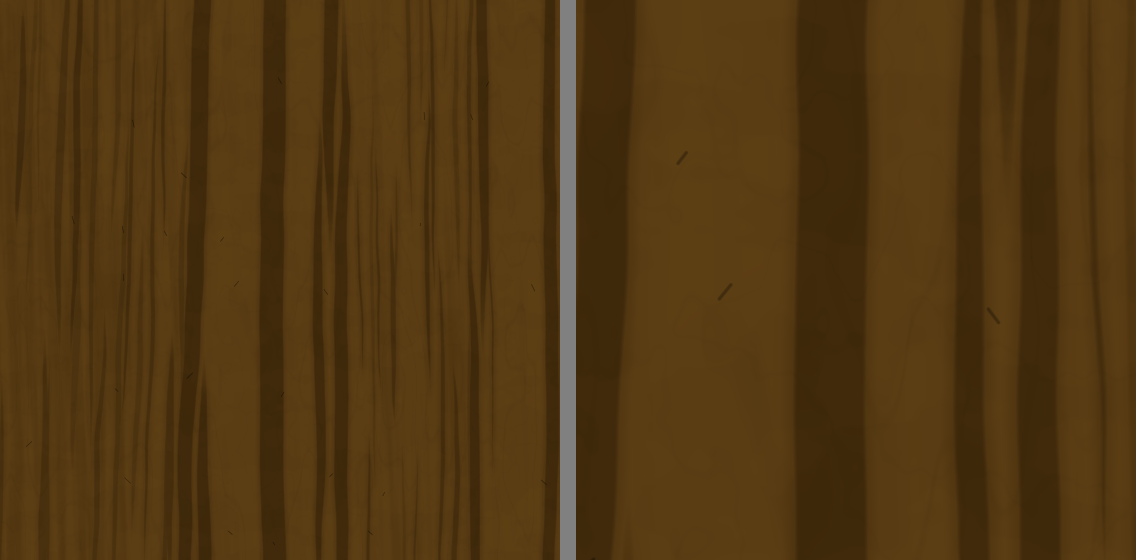
Left: the whole. Right: its middle third, enlarged.
Reproduce this texture procedurally as a three.js fragment shader.

```glsl
varying vec2 vUv;

const vec3 LIGHT_WOOD = vec3(0.360, 0.243, 0.078);
const vec3 DARK_WOOD = vec3(0.252, 0.163, 0.043);
const int STREAKS = 20;

float hash(vec2 p) {
  vec3 q = fract(p.xyx * 0.1031);
  q += dot(q, q.yzx + 33.33);
  return fract((q.x + q.y) * q.z);
}

float noise(vec2 p) {
  vec2 cell = floor(p);
  vec2 f = fract(p);
  f = f * f * (3.0 - 2.0 * f);
  float low = mix(hash(cell), hash(cell + vec2(1.0, 0.0)), f.x);
  float high = mix(hash(cell + vec2(0.0, 1.0)), hash(cell + 1.0), f.x);
  return mix(low, high, f.y);
}

float fbm(vec2 p) {
  return 0.6 * noise(p) + 0.28 * noise(p * 2.1 + 17.0) + 0.12 * noise(p * 4.3 + 41.0);
}

// Leaning vertical groove with tapered ends and a soft rim
float groove(vec2 p, vec2 center, float halfLength, float halfWidth, float lean, float seed) {
  float along = abs(p.y - center.y) / halfLength;
  float wobble = (noise(vec2(p.y * 5.0, seed)) - 0.5) * 0.010
               + (noise(vec2(p.y * 14.0, seed + 9.0)) - 0.5) * 0.003;
  float axis = center.x + lean * (p.y - 0.5) + wobble;
  float width = halfWidth * (1.0 - along * along);
  float edge = abs(p.x - axis) - width;
  float core = 1.0 - smoothstep(-0.0025, 0.0025, edge);
  float rim = 1.0 - smoothstep(-0.002, 0.011, edge);
  return max(core, 0.38 * rim) * smoothstep(0.0, 0.35, 1.0 - along);
}

// Scattered narrow grooves between two sides
float streaks(vec2 p, float left, float right, float maxWidth, float lean, float seed) {
  float tone = 0.0;
  for (int i = 0; i < STREAKS; i++) {
    float id = float(i) + seed;
    float slot = (float(i) + hash(vec2(id, 1.0))) / float(STREAKS);
    vec2 center = vec2(mix(left, right, slot), hash(vec2(id, 2.0)) * 1.2 - 0.1);
    float halfLength = mix(0.18, 0.60, hash(vec2(id, 3.0)));
    float halfWidth = maxWidth * mix(0.3, 1.0, hash(vec2(id, 4.0)));
    float depth = mix(0.40, 0.95, hash(vec2(id, 5.0)));
    tone = max(tone, depth * groove(p, center, halfLength, halfWidth, lean, id));
  }
  return tone;
}

// Broad grooves that divide the planks
float broadGrooves(vec2 p) {
  float tone = groove(p, vec2(0.487, 0.3), 3.0, 0.0215, 0.0, 3.0);
  tone = max(tone, groove(p, vec2(0.346, 0.8), 1.5, 0.0160, 0.035, 11.0));
  tone = max(tone, groove(p, vec2(0.366, 0.0), 0.4, 0.0120, 0.0, 19.0));
  tone = max(tone, groove(p, vec2(0.590, 1.0), 0.5, 0.0130, 0.0, 27.0));
  tone = max(tone, groove(p, vec2(0.573, 0.35), 0.5, 0.0095, 0.0, 35.0));
  tone = max(tone, groove(p, vec2(0.613, 0.3), 0.8, 0.0125, 0.0, 43.0));
  tone = max(tone, groove(p, vec2(0.864, 0.9), 0.6, 0.0100, -0.015, 51.0));
  tone = max(tone, groove(p, vec2(0.842, 0.15), 0.5, 0.0095, -0.015, 59.0));
  return max(tone, groove(p, vec2(0.984, 0.4), 1.3, 0.0120, 0.0, 67.0));
}

// Thin winding contour lines
float veins(vec2 p, vec2 scale, float levels) {
  float height = fbm(p * scale) * levels;
  return 1.0 - smoothstep(0.0, 0.09, abs(fract(height) - 0.5));
}

// Short slanted scratches, sparse on a grid
float nicks(vec2 p, float cells) {
  vec2 id = floor(p * cells);
  vec2 offset = vec2(hash(id + 5.0), hash(id + 8.0)) * 0.5 + 0.25;
  vec2 local = (fract(p * cells) - offset) / cells;
  float slope = hash(id + 13.0) * 2.4 - 1.2;
  vec2 direction = normalize(vec2(slope, 1.0));
  float reach = mix(0.002, 0.007, hash(id + 21.0));
  float t = clamp(dot(local, direction), -reach, reach);
  float dist = length(local - direction * t);
  return (1.0 - smoothstep(0.0003, 0.0016, dist)) * step(0.82, hash(id + 31.0));
}

void main() {
  vec2 p = vUv;

  // Soft grain, stronger on the narrow-grooved planks
  float leftPlank = 1.0 - smoothstep(0.28, 0.40, p.x);
  float rightPlank = smoothstep(0.60, 0.68, p.x) * (1.0 - smoothstep(0.84, 0.90, p.x));
  float grain = fbm(vec2(p.x * 55.0 + p.y * 1.5, p.y * 2.5));
  float tone = smoothstep(0.35, 0.85, grain) * (0.10 + 0.32 * leftPlank + 0.18 * rightPlank);

  // Grooves
  float narrow = streaks(p, 0.0, 0.34, 0.0080, 0.025, 100.0);
  narrow = max(narrow, streaks(p, 0.64, 0.88, 0.0058, -0.012, 200.0));
  tone = max(tone, max(narrow, broadGrooves(p)));

  // Faint veins and blotches
  tone += 0.11 * veins(p, vec2(13.0, 3.0), 5.0) * (1.0 - 0.6 * tone);
  tone += 0.06 * veins(p + 7.0, vec2(24.0, 17.0), 3.0);
  float blotch = smoothstep(0.46, 0.54, fbm(p * vec2(20.0, 28.0) + 60.0));
  tone += 0.07 * (blotch - 0.5) + 0.10 * (fbm(p * 5.0) - 0.5);

  vec3 color = mix(LIGHT_WOOD, DARK_WOOD, clamp(tone, -0.05, 1.08));
  color *= 1.0 - 0.30 * nicks(p, 11.0);
  gl_FragColor = vec4(color, 1.0);
}
```
